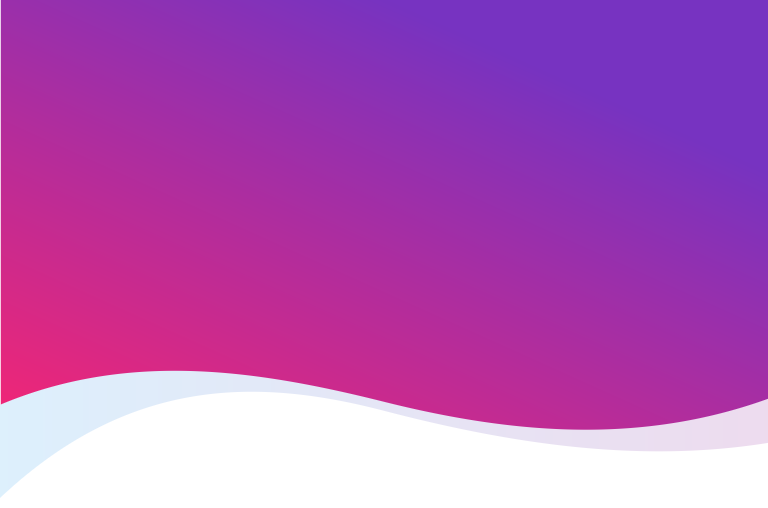
This background is drawn by a Shadertoy shader. Its source:

```glsl
// Colours
const vec3 PINK = vec3(0.93, 0.15, 0.47);
const vec3 VIOLET = vec3(0.465, 0.20, 0.755);
const vec3 PALE_BLUE = vec3(0.865, 0.94, 0.99);
const vec3 PALE_PINK = vec3(0.93, 0.86, 0.935);
const vec3 WHITE = vec3(1.0);

// Layout, in units of the canvas width
const float CANVAS_HEIGHT = 0.660;
const vec2 GRADIENT_START = vec2(0.0, 0.139);
const vec2 GRADIENT_DIR = vec2(0.41, 0.912);
const float GRADIENT_LENGTH = 0.682;
const float LEFT_MARGIN = 0.001;

// Wave heights and slopes at the left, middle and right
const vec3 UPPER_HEIGHT = vec3(0.1341, 0.1380, 0.1419);
const vec3 UPPER_SLOPE = vec3(0.42, -0.25, 0.36);
const vec3 LOWER_HEIGHT = vec3(0.0130, 0.1263, 0.0846);
const vec3 LOWER_SLOPE = vec3(0.94, -0.26, 0.16);

// Cubic Hermite segment over half the canvas width
float hermite(float s, vec2 height, vec2 slope) {
    float r = 1.0 - s;
    float rise = s * s * (3.0 - 2.0 * s);
    return mix(height.x, height.y, rise)
         + 0.5 * s * r * (slope.x * r - slope.y * s);
}

// Two segments joined smoothly in the middle
float wave(float x, vec3 height, vec3 slope) {
    return x < 0.5 ? hermite(2.0 * x, height.xy, slope.xy)
                   : hermite(2.0 * x - 1.0, height.yz, slope.yz);
}

// Antialiased coverage of the positive side of an edge
float coverage(float d) {
    float width = max(length(vec2(dFdx(d), dFdy(d))), 1e-6);
    return clamp(d / width + 0.5, 0.0, 1.0);
}

void mainImage(out vec4 fragColor, in vec2 fragCoord) {
    vec2 p = fragCoord / iResolution.xy * vec2(1.0, CANVAS_HEIGHT);

    // Diagonal sky gradient with a thin white margin
    float t = dot(p - GRADIENT_START, GRADIENT_DIR) / GRADIENT_LENGTH;
    vec3 sky = mix(PINK, VIOLET, clamp(t, 0.0, 1.0));
    sky = mix(WHITE, sky, coverage(p.x - LEFT_MARGIN));

    // Pale ribbon between the two waves
    vec3 ribbon = mix(PALE_BLUE, PALE_PINK, p.x);
    float aboveLower = coverage(p.y - wave(p.x, LOWER_HEIGHT, LOWER_SLOPE));
    float aboveUpper = coverage(p.y - wave(p.x, UPPER_HEIGHT, UPPER_SLOPE));

    // Layers from back to front
    vec3 color = mix(WHITE, ribbon, aboveLower);
    color = mix(color, sky, aboveUpper);
    fragColor = vec4(color, 1.0);
}
```
